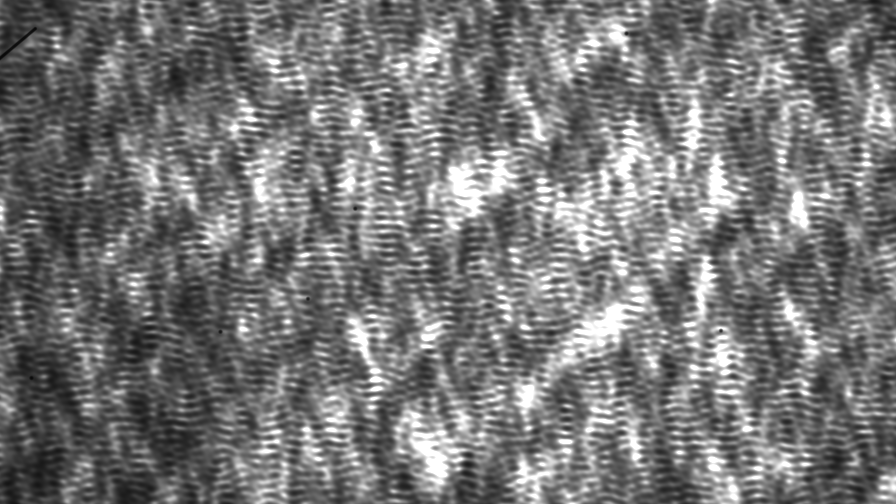
A Shadertoy shader for this texture:

```glsl
// Grey laser speckle: short leaning streaks crossed by fine horizontal fringes.
// Each layer sums plane waves with Gaussian-spread frequencies; the layers
// modulate a soft pool of light, with a scratch and a few dust specks on top.

float hash(float n) {
    return fract(sin(n * 12.9898 + 4.137) * 43758.547);
}

// Random field of unit variance; frequencies in cycles per canvas height.
float waves(vec2 p, vec2 centre, vec2 spread, float seed) {
    const int COUNT = 44;
    float sum = 0.0;
    for (int i = 0; i < COUNT; i++) {
        float n = float(i);
        float share = (n + 0.1 + 0.8 * hash(n + seed + 0.31)) / float(COUNT);
        float radius = sqrt(-2.0 * log(share));
        float angle = n * 2.39996 + 2.5 * hash(n + seed);
        vec2 frequency = centre + spread * radius * vec2(cos(angle), sin(angle));
        float phase = hash(n * 1.7 + seed + 50.0);
        sum += cos(6.28319 * (dot(frequency, p) + phase));
    }
    return sum * sqrt(2.0 / float(COUNT));
}

// Shears the plane so that upright features lean to the left at the top.
vec2 lean(vec2 p, float amount) {
    return vec2(p.x + amount * p.y, p.y);
}

float segmentDistance(vec2 p, vec2 a, vec2 b) {
    vec2 along = b - a;
    float t = clamp(dot(p - a, along) / dot(along, along), 0.0, 1.0);
    return length(p - a - along * t);
}

void mainImage(out vec4 fragColor, in vec2 fragCoord) {
    vec2 uv = fragCoord / iResolution.xy;
    vec2 p = fragCoord / iResolution.y;
    float aspect = iResolution.x / iResolution.y;
    float pixel = 1.0 / iResolution.y;

    // Broad patches, short leaning streaks and fine irregular grain
    float blotches = waves(lean(p, 0.25), vec2(0.0), vec2(4.5, 2.6), 3.2);
    float streaks = waves(lean(p, 0.22), vec2(0.0), vec2(13.0, 6.0), 117.7);
    float grain = waves(lean(p, 0.12), vec2(0.0), vec2(23.0, 19.0), 231.4);

    // Fringes break up into short stacked bars
    float fringes = waves(lean(p, 0.12), vec2(0.0, 54.0), vec2(13.0, 5.5), 347.9);

    // Pool of light right of the centre
    vec2 offset = (uv - vec2(0.6, 0.6)) * vec2(2.0, 1.2);
    float light = 0.2 + 0.38 * exp(-dot(offset, offset));
    float grey = light * exp(0.17 * blotches + 0.26 * streaks
                           + 0.13 * grain + 0.17 * fringes);

    // Scratch in the upper left corner
    float scratch = segmentDistance(p, vec2(-0.01, 0.876), vec2(0.07, 0.943));
    grey *= mix(0.2, 1.0, smoothstep(0.001, 0.003 + pixel, scratch));

    // Dust specks
    for (int i = 0; i < 6; i++) {
        float n = float(i);
        vec2 speck = vec2(hash(n + 80.0) * aspect, hash(n + 90.0));
        float edge = smoothstep(0.001, 0.004 + pixel, length(p - speck));
        grey *= mix(0.3, 1.0, edge);
    }

    fragColor = vec4(vec3(clamp(grey, 0.0, 1.0)), 1.0);
}
```
